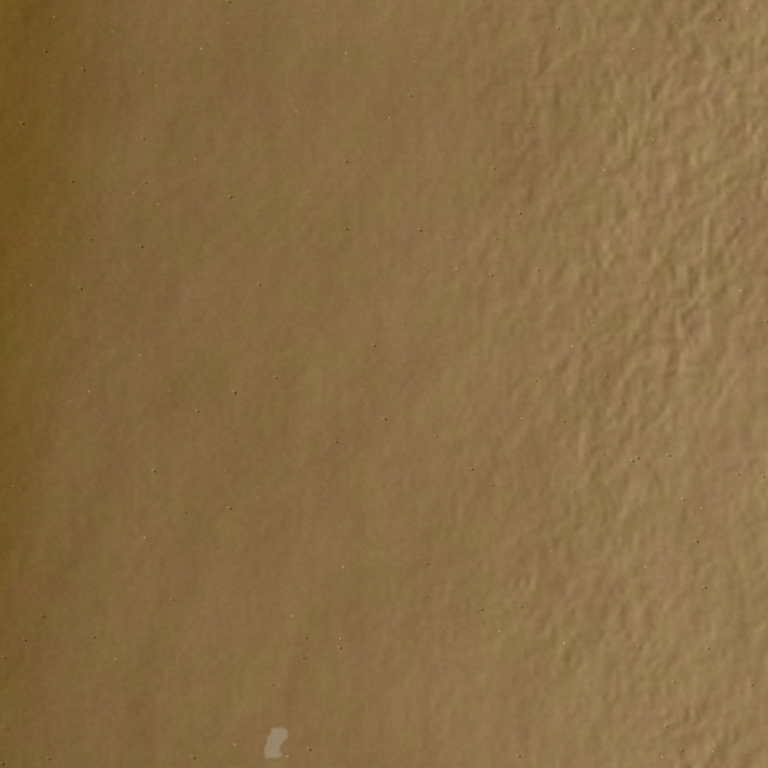
Write a WebGL 1 fragment shader that draws this texture.

```glsl
precision highp float;

uniform vec2 u_resolution;

// Base colours, from the shaded left edge to the lit right side
const vec3 EDGE_OLIVE = vec3(0.435, 0.325, 0.125);
const vec3 SHADE_BROWN = vec3(0.492, 0.386, 0.232);
const vec3 MID_TAN = vec3(0.535, 0.425, 0.270);
const vec3 LIT_TAN = vec3(0.578, 0.472, 0.318);
const vec3 PATCH_GREY = vec3(0.610, 0.545, 0.440);

// Shifts of hue and light
const vec3 ROSE_SHIFT = vec3(0.012, -0.010, 0.016);
const vec3 LIGHT_TINT = vec3(1.0, 0.98, 0.88);
const float SLOPE = 0.14;
const float BLOTCH = 0.050;
const float STREAK = 0.035;
const float GRAIN = 0.022;
const float RELIEF_SOFT = 0.035;
const float RELIEF_ROUGH = 0.20;

// Specks
const float SPECK_CELLS = 21.0;
const float SPECK_CHANCE = 0.17;
const float SPECK_RADIUS = 0.0024;
const float SPECK_DEPTH = 0.15;

// Pale worn patch
const vec2 PATCH_CENTRE = vec2(0.358, 0.032);
const vec2 PATCH_HALF = vec2(0.011, 0.019);

float hash(vec2 p) {
  return fract(sin(dot(p, vec2(127.1, 311.7))) * 43758.5453);
}

float noise(vec2 p) {
  vec2 i = floor(p);
  vec2 f = fract(p);
  f = f * f * (3.0 - 2.0 * f);
  return mix(mix(hash(i), hash(i + vec2(1.0, 0.0)), f.x),
             mix(hash(i + vec2(0.0, 1.0)), hash(i + 1.0), f.x), f.y);
}

// Layered noise centred on zero
float fbm(vec2 p) {
  float sum = 0.0;
  float amp = 0.5;
  for (int i = 0; i < 4; i++) {
    sum += amp * (noise(p) - 0.5);
    p = mat2(1.6, 1.2, -1.2, 1.6) * p + 17.3;
    amp *= 0.5;
  }
  return sum;
}

// Bumps of the surface, slightly taller than wide
float height(vec2 p) {
  vec2 q = p + 0.012 * vec2(noise(p * 24.0), noise(p * 24.0 + 40.0));
  return 0.6 * noise(q * vec2(62.0, 40.0)) + 0.4 * noise(q * vec2(125.0, 85.0) + 9.0);
}

vec3 baseColour(vec2 p) {
  float t = p.x + SLOPE * (0.5 - p.y) + 0.12 * fbm(p * 4.0);
  vec3 c = mix(EDGE_OLIVE, SHADE_BROWN, smoothstep(-0.10, 0.15, t));
  c = mix(c, MID_TAN, smoothstep(0.08, 0.50, t));
  return mix(c, LIT_TAN, smoothstep(0.42, 0.95, t));
}

// Tiny pits, each with a fainter glint beside it
float specks(vec2 p) {
  float sum = 0.0;
  for (int i = 0; i < 2; i++) {
    vec2 q = p * SPECK_CELLS + float(i) * 13.37;
    vec2 id = floor(q);
    vec2 centre = 0.25 + 0.5 * vec2(hash(id + 3.1), hash(id + 7.7));
    vec2 d = (fract(q) - centre) / SPECK_CELLS;
    float present = step(hash(id + 21.5), SPECK_CHANCE) * mix(0.3, 1.0, hash(id + 5.9));
    float pit = 1.0 - smoothstep(0.2, 1.0, length(d) / SPECK_RADIUS);
    vec2 aside = d + SPECK_RADIUS * vec2(1.6, -0.9);
    float glint = 1.0 - smoothstep(0.2, 1.0, length(aside) / SPECK_RADIUS);
    float pitted = step(0.4, hash(id + 33.3));
    sum += present * (glint * mix(1.0, 0.5, pitted) - pit * pitted);
  }
  return sum;
}

float patchMask(vec2 p) {
  vec2 d = p - PATCH_CENTRE + 0.012 * vec2(fbm(p * 70.0), fbm(p * 70.0 + 5.0));
  d.x -= 0.25 * d.y;
  vec2 outside = abs(d) - PATCH_HALF + 0.006;
  float dist = length(max(outside, 0.0)) + min(max(outside.x, outside.y), 0.0) - 0.006;
  return 1.0 - smoothstep(-0.002, 0.003, dist);
}

void main() {
  vec2 p = gl_FragCoord.xy / u_resolution;
  vec3 colour = baseColour(p);

  // Cloudy stains leaning to the right, and a rose and olive mottle
  vec2 leaning = vec2(p.x - 0.35 * p.y, p.y);
  float light = BLOTCH * fbm(leaning * vec2(20.0, 10.0));
  float mottle = fbm(p * vec2(30.0, 26.0)) + 0.6 * fbm(p * 85.0 + 31.0);
  colour += ROSE_SHIFT * mottle * 2.2;

  // Upright brush streaks, clearer towards the lit side
  float lit = smoothstep(0.2, 0.95, p.x);
  light += STREAK * mix(0.35, 1.0, lit) * fbm(p * vec2(48.0, 5.0) + 60.0);

  // Side-lit relief, roughest at the right and in the lower right corner
  float rough = smoothstep(0.45, 1.0, p.x + 0.12 * fbm(p * 6.0 + 80.0));
  rough *= 0.45 + 0.55 * smoothstep(0.25, 0.65, noise(p * vec2(9.0, 5.0) + 4.0));
  float slope = height(p + vec2(0.0028, -0.0018)) - height(p - vec2(0.0028, -0.0018));
  light += slope * mix(RELIEF_SOFT, RELIEF_ROUGH, rough);

  // Fine grain and specks
  light += GRAIN * (noise(p * 230.0) + 0.5 * noise(p * 410.0 + 11.0) - 0.75);
  light += SPECK_DEPTH * specks(p);

  colour += light * LIGHT_TINT;
  colour = mix(colour, PATCH_GREY + 0.4 * light, 0.85 * patchMask(p));
  gl_FragColor = vec4(clamp(colour, 0.0, 1.0), 1.0);
}
```
